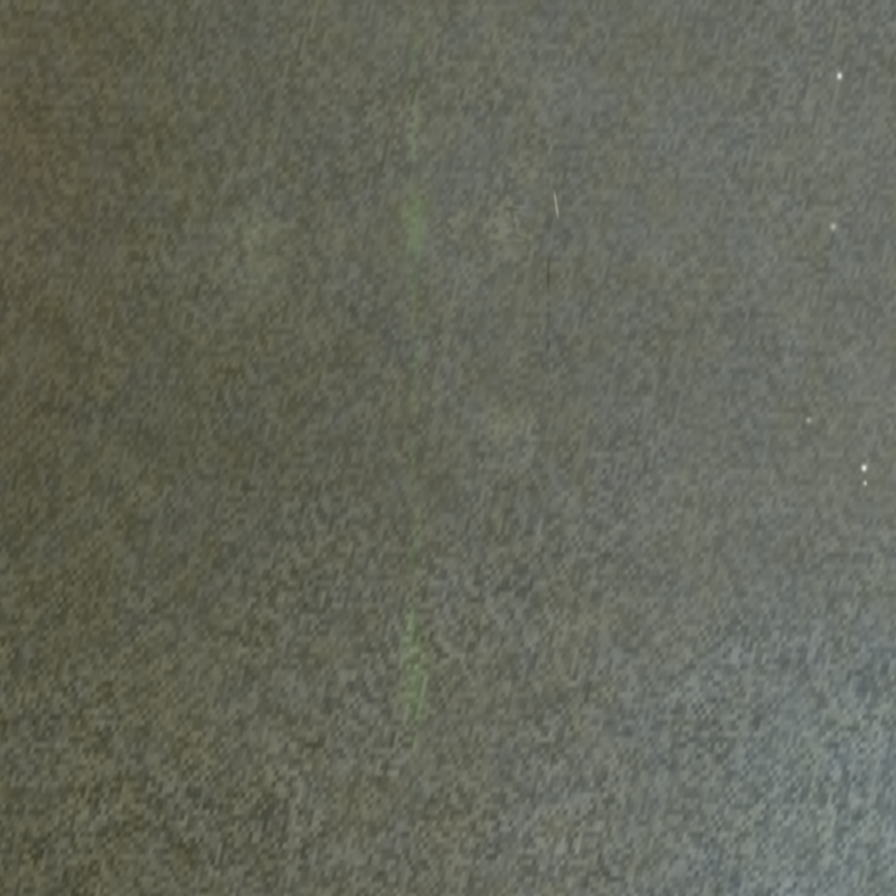
A WebGL 2 fragment shader for this texture:

```glsl
#version 300 es
precision highp float;
// Worn olive-grey board: a broad tint gradient under fine leaning grain that
// coarsens towards the bottom, with a broken green seam, faint rubbed patches,
// a thin scratch and a few pale specks, all built from value noise.
#define OLIVE vec3(0.345, 0.345, 0.274)
#define GREY vec3(0.428, 0.441, 0.408)
#define COOL_SHEEN vec3(0.018, 0.046, 0.074)
#define SEAM_TINT vec3(0.020, 0.050, 0.010)
#define RUB_TINT vec3(0.066, 0.070, 0.048)
#define GRAIN_SCALE 165.0
#define GRAIN_TOP 0.115
#define GRAIN_BOTTOM 0.195
#define GRAIN_LEAN 0.22
#define SEAM_X 0.463
#define SCRATCH_X 0.612
#define SPECK_COUNT 5

uniform vec2 u_resolution;
out vec4 fragColor;

float hash(vec2 p) {
  return fract(sin(dot(p, vec2(127.1, 311.7))) * 43758.5453);
}

float valueNoise(vec2 p) {
  vec2 cell = floor(p);
  vec2 f = fract(p);
  f = f * f * (3.0 - 2.0 * f);
  float low = mix(hash(cell), hash(cell + vec2(1.0, 0.0)), f.x);
  float high = mix(hash(cell + vec2(0.0, 1.0)), hash(cell + 1.0), f.x);
  return mix(low, high, f.y);
}

float fbm(vec2 p) {
  float sum = 0.0;
  float weight = 0.5;
  for (int i = 0; i < 4; i++) {
    sum += weight * valueNoise(p);
    p = mat2(1.6, 1.2, -1.2, 1.6) * p + 7.3;
    weight *= 0.5;
  }
  return sum / 0.9375;
}

// Soft elliptical spot, one at its centre
float spot(vec2 p, vec2 centre, vec2 radius) {
  vec2 d = (p - centre) / radius;
  return exp(-dot(d, d));
}

// Soft vertical band between two heights
float span(float y, float low, float high, float blur) {
  return smoothstep(low - blur, low + blur, y)
       * (1.0 - smoothstep(high - blur, high + blur, y));
}

vec3 boardTint(vec2 p) {
  float drift = fbm(p * 4.0) - 0.5;
  float mottle = fbm(p * vec2(26.0, 20.0) + 13.0) - 0.5;
  float hue = fbm(p * vec2(34.0, 26.0) + 57.0) - 0.5;
  vec3 tint = mix(OLIVE, GREY, smoothstep(-0.08, 0.95, p.x + 0.1 * drift));
  tint += COOL_SHEEN * smoothstep(0.5, 1.05, p.x) * (1.0 - smoothstep(0.05, 0.52, p.y));
  tint += 0.012 * (1.0 - smoothstep(0.0, 0.45, p.y)) + 0.03 * drift + 0.045 * mottle;
  tint += vec3(0.010, -0.002, -0.055) * hue;
  tint += vec3(0.014, 0.000, -0.004) * spot(p, vec2(0.02, 0.8), vec2(0.12, 0.3));
  return tint - 0.014 * spot(p, vec2(0.45, 0.5), vec2(0.4, 0.13));
}

// Signed brightness of the leaning grain
float grain(vec2 p) {
  vec2 q = vec2(p.x - GRAIN_LEAN * p.y, p.y * 0.72) * GRAIN_SCALE;
  float fine = valueNoise(q * 1.35 + 31.0) - 0.5;
  float coarse = valueNoise(q * 0.65) - 0.5;
  float clumps = mix(0.75, 1.25, valueNoise(p * 18.0));
  float strength = mix(GRAIN_BOTTOM, GRAIN_TOP, smoothstep(0.05, 0.6, p.y));
  return strength * clumps * (0.75 * fine + 0.3 * coarse);
}

vec3 wornMarks(vec2 p) {
  // Broken green seam
  float wobble = 0.008 * (valueNoise(vec2(3.0, p.y * 45.0)) - 0.5);
  float swell = span(p.y, 0.70, 0.81, 0.03) + span(p.y, 0.18, 0.31, 0.03);
  float width = 0.005 + 0.009 * swell;
  float offset = (p.x - SEAM_X + wobble) / width;
  float breaks = smoothstep(0.22, 0.58, fbm(p * vec2(60.0, 38.0)));
  float seam = exp(-offset * offset) * span(p.y, 0.12, 0.98, 0.04);
  vec3 marks = SEAM_TINT * seam * breaks * (0.75 + 0.5 * swell);

  // Rubbed patches with swirling edges
  float swirl = fbm(p * 18.0 + 1.5 * fbm(p * 12.0));
  float rings = 0.5 + 0.5 * sin(swirl * 32.0);
  float rubbed = 0.9 * spot(p, vec2(0.285, 0.725), vec2(0.032, 0.050));
  rubbed += 0.8 * rings * spot(p, vec2(0.55, 0.76), vec2(0.060, 0.060));
  rubbed += 0.8 * spot(p, vec2(0.57, 0.525), vec2(0.045, 0.025));
  marks += RUB_TINT * rubbed * smoothstep(0.25, 0.62, fbm(p * vec2(28.0, 50.0)));

  // Thin dark scratch with a short bright nick beside it
  float groove = (p.x - SCRATCH_X) / 0.0022;
  float wear = valueNoise(vec2(9.0, p.y * 60.0));
  marks -= 0.075 * wear * exp(-groove * groove) * span(p.y, 0.58, 0.79, 0.04);
  float nick = (p.x - SCRATCH_X - 0.009 + 0.15 * (p.y - 0.77)) / 0.0016;
  return marks + 0.16 * exp(-nick * nick) * span(p.y, 0.758, 0.785, 0.006);
}

// Small pale specks scattered along the right side
float specks(vec2 p) {
  float sum = 0.0;
  for (int i = 0; i < SPECK_COUNT; i++) {
    float id = float(i) + 1.0;
    vec2 seed = vec2(hash(vec2(id, 2.0)), hash(vec2(id, 5.0)));
    vec2 centre = vec2(0.88, 0.45) + seed * vec2(0.09, 0.52);
    float size = mix(0.0020, 0.0036, hash(vec2(id, 8.0)));
    sum += mix(0.15, 0.50, hash(vec2(id, 11.0))) * spot(p, centre, vec2(size, size * 1.3));
  }
  return sum;
}

void main() {
  vec2 p = gl_FragCoord.xy / u_resolution;
  vec3 color = boardTint(p) + wornMarks(p) + grain(p) * vec3(1.0, 1.0, 0.95);
  fragColor = vec4(clamp(color + specks(p), 0.0, 1.0), 1.0);
}
```
